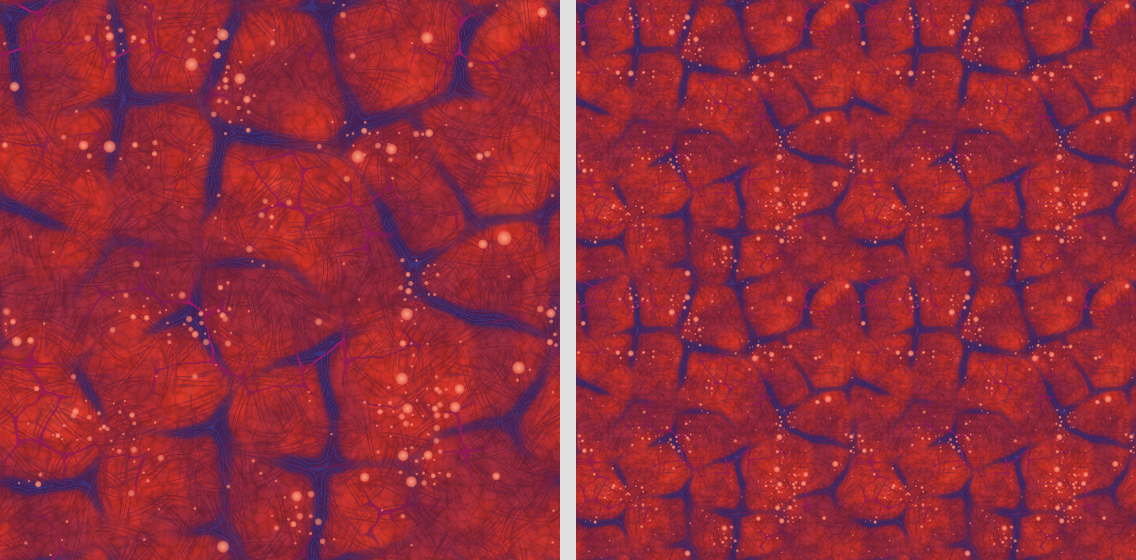
Left: one tile. Right: repeated 2 by 2.
This texture is drawn by a three.js fragment shader. Its source:

```glsl
#define VESSEL_CELLS 5.0
#define VESSEL_WIDTH 0.019
#define VEIN_CELLS 11.0
#define VEIN_WIDTH 0.0026
#define MESH_CELLS 44.0
#define TUFT_CELLS 10.0
#define TUFT_LAYERS 9
#define TUFT_OPACITY 0.42
#define BEAD_CELLS 24.0
#define BEAD_RADIUS 0.32

varying vec2 vUv;

const vec3 CRIMSON = vec3(0.57, 0.15, 0.22);
const vec3 SCARLET = vec3(0.79, 0.18, 0.14);
const vec3 EMBER = vec3(0.90, 0.31, 0.22);
const vec3 PLUM = vec3(0.36, 0.11, 0.28);
const vec3 NAVY = vec3(0.15, 0.13, 0.38);
const vec3 FILAMENT = vec3(0.22, 0.25, 0.58);
const vec3 ROSE = vec3(0.74, 0.26, 0.34);
const vec3 MAGENTA = vec3(0.78, 0.07, 0.42);
const vec3 PEACH = vec3(0.93, 0.43, 0.34);
const vec3 GLINT = vec3(1.0, 0.66, 0.54);

// Hash of a cell that wraps after a whole number of cells
vec2 cellHash(vec2 cell, float period, float seed) {
  vec2 c = mod(cell, period) + seed * 17.3;
  vec3 q = fract(c.xyx * vec3(0.1031, 0.1030, 0.0973));
  q += dot(q, q.yzx + 33.33);
  return fract((q.xx + q.yz) * q.zy);
}

float slope(vec2 cell, vec2 offset, float period, float seed) {
  float a = 6.2832 * cellHash(cell, period, seed).x;
  return dot(vec2(cos(a), sin(a)), offset);
}

float gradientNoise(vec2 uv, float period, float seed) {
  vec2 p = uv * period, i = floor(p), f = p - i;
  vec2 u = f * f * f * (f * (f * 6.0 - 15.0) + 10.0);
  vec2 e = vec2(1.0, 0.0);
  float low = mix(slope(i, f, period, seed), slope(i + e, f - e, period, seed), u.x);
  float high = mix(slope(i + e.yx, f - e.yx, period, seed), slope(i + 1.0, f - 1.0, period, seed), u.x);
  return mix(low, high, u.y);
}

float fbm(vec2 uv, float period, float seed) {
  float sum = 0.0, gain = 1.0;
  for (int i = 0; i < 5; i++) {
    sum += gain * gradientNoise(uv, period, seed + float(i));
    gain *= 0.55;
    period *= 2.0;
  }
  return sum;
}

// Distance to the cell borders in canvas units, rounded at the junctions
float network(vec2 uv, float period, float seed) {
  vec2 p = uv * period, base = floor(p), nearest = vec2(9.0);
  for (int y = -1; y <= 1; y++)
  for (int x = -1; x <= 1; x++) {
    vec2 c = base + vec2(x, y);
    vec2 r = c + 0.1 + 0.8 * cellHash(c, period, seed) - p;
    if (dot(r, r) < dot(nearest, nearest)) nearest = r;
  }
  float sum = 0.0;
  for (int y = -2; y <= 2; y++)
  for (int x = -2; x <= 2; x++) {
    vec2 c = base + vec2(x, y);
    vec2 r = c + 0.1 + 0.8 * cellHash(c, period, seed) - p;
    vec2 gap = r - nearest;
    if (dot(gap, gap) > 0.0001)
      sum += exp(-24.0 * dot(0.5 * (r + nearest), normalize(gap)));
  }
  return max(-log(sum + 1e-9) / 24.0, 0.0) / period;
}

// Bundles of fine, bent fibres: x is dark, y is light
vec2 tufts(vec2 uv) {
  vec2 cover = vec2(0.0), p = uv * TUFT_CELLS, base = floor(p);
  for (int k = 0; k < TUFT_LAYERS; k++)
  for (int y = -1; y <= 1; y++)
  for (int x = -1; x <= 1; x++) {
    vec2 c = base + vec2(x, y);
    vec2 place = cellHash(c, TUFT_CELLS, float(k) + 20.0);
    vec2 kind = cellHash(c, TUFT_CELLS, float(k) + 40.0);
    vec2 r = p - c - place;
    float a = 6.2832 * kind.x;
    float along = dot(r, vec2(cos(a), sin(a)));
    float across = dot(r, vec2(-sin(a), cos(a))) + (place.x - 0.5) * along * along;
    across /= 1.0 + 0.45 * along;
    float body = smoothstep(1.0, 0.2, length(vec2(along / 0.95, across / 0.28)));
    float line = sin(across * 58.0 + 2.0 * sin(across * 23.0 + along * 3.0) + 40.0 * place.y);
    float ink = body * smoothstep(0.35, 1.0, line);
    cover = max(cover, ink * (kind.y < 0.55 ? vec2(1.0, 0.0) : vec2(0.0, 1.0)));
  }
  return cover;
}

// Clustered soft beads: x is coverage, y is the inner light, z is the glow
vec3 beads(vec2 uv, float period, float seed) {
  vec3 found = vec3(0.0);
  vec2 p = uv * period, base = floor(p);
  for (int y = -1; y <= 1; y++)
  for (int x = -1; x <= 1; x++) {
    vec2 c = base + vec2(x, y), h = cellHash(c, period, seed);
    float cluster = smoothstep(0.12, 0.42, gradientNoise((c + 0.5) / period, 6.0, 60.0));
    float present = step(h.x, 0.03 + 0.75 * cluster);
    float size = BEAD_RADIUS * (0.35 + 0.65 * h.y * h.y);
    float d = length(p - c - 0.2 - 0.6 * cellHash(c, period, seed + 1.0)) / size;
    vec3 bead = vec3(smoothstep(1.1, 0.75, d), smoothstep(0.9, 0.0, d), exp(-d * d * 0.6));
    found = max(found, present * bead);
  }
  return found;
}

void main() {
  vec2 sway = vec2(gradientNoise(vUv, 9.0, 1.0), gradientNoise(vUv, 9.0, 2.0));
  vec2 fray = vec2(gradientNoise(vUv, 48.0, 3.0), gradientNoise(vUv, 48.0, 4.0));
  vec2 bent = vUv + 0.022 * sway + 0.003 * fray;

  // Mottled tissue with a faint cell mesh
  float warmth = fbm(vUv, 5.0, 5.0);
  vec3 color = mix(CRIMSON, SCARLET, smoothstep(-0.45, 0.4, warmth));
  color = mix(color, EMBER, 0.5 * smoothstep(0.25, 0.8, warmth));
  float mesh = smoothstep(0.004, 0.0, network(vUv + 0.004 * fray, MESH_CELLS, 6.0));
  color *= 1.0 - 0.10 * mesh;
  color *= 1.0 + 0.16 * fbm(vUv, 32.0, 7.0);

  // Vessels with a plum halo and blue filaments
  float edge = network(bent, VESSEL_CELLS, 11.0);
  float flow = smoothstep(-0.28, 0.28, gradientNoise(vUv, 6.0, 12.0) + 0.3 * sway.x);
  float width = VESSEL_WIDTH * (0.35 + 0.65 * flow);
  float vessel = flow * smoothstep(width, width * 0.3, edge);
  color = mix(color, PLUM, 0.55 * (0.25 + 0.75 * flow) * smoothstep(width * 2.4, 0.0, edge));
  color = mix(color, NAVY, 0.75 * vessel);

  // Fibres
  vec2 fibre = tufts(vUv + 0.004 * sway) * TUFT_OPACITY;
  color = mix(color, ROSE, 0.6 * fibre.y * (1.0 - 0.5 * vessel));
  color = mix(color, PLUM * 0.9, fibre.x);
  float strand = sin(edge * 1150.0 + 9.0 * gradientNoise(vUv, 22.0, 13.0));
  color = mix(color, FILAMENT, 0.6 * vessel * smoothstep(0.45, 1.0, strand));

  // Thin branching veins, brighter in places
  float veinEdge = network(bent + 0.002 * fray, VEIN_CELLS, 14.0);
  float patchy = gradientNoise(vUv, 7.0, 15.0);
  float vein = smoothstep(-0.02, 0.2, patchy) * smoothstep(VEIN_WIDTH, VEIN_WIDTH * 0.3, veinEdge);
  float lit = smoothstep(0.1, 0.35, patchy) * (0.35 + 0.65 * vessel);
  color = mix(color, mix(PLUM, MAGENTA, 0.25 + 0.75 * lit), 0.75 * vein);

  // Beads over everything
  vec3 bead = max(beads(vUv, BEAD_CELLS, 16.0), 0.8 * beads(vUv, BEAD_CELLS * 2.0, 18.0));
  color += 0.10 * bead.z * SCARLET;
  color = mix(color, mix(PEACH, GLINT, bead.y), 0.85 * bead.x);

  gl_FragColor = vec4(color, 1.0);
}
```
